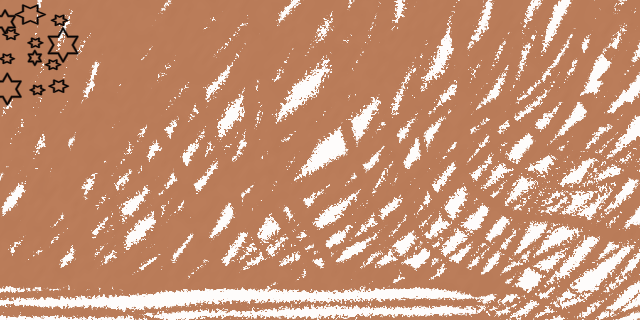
Write a Shadertoy shader that draws this texture.

```glsl
#define CLAY vec3(0.728, 0.485, 0.348)
#define PAPER vec3(0.995, 0.99, 0.985)
#define OUTLINE vec3(0.02, 0.01, 0.01)
#define STROKE_SPACING 0.07
#define GRAIN_SCALE 190.0
#define GRAIN_DEPTH 0.026
#define STAR_LINE 0.0032

float hash(vec2 p) {
    vec3 q = fract(p.xyx * vec3(0.1031, 0.1030, 0.0973));
    q += dot(q, q.yzx + 33.33);
    return fract((q.x + q.y) * q.z);
}

float noise(vec2 p) {
    vec2 i = floor(p), f = fract(p);
    f = f * f * (3.0 - 2.0 * f);
    return mix(mix(hash(i), hash(i + vec2(1, 0)), f.x),
               mix(hash(i + vec2(0, 1)), hash(i + vec2(1, 1)), f.x), f.y);
}

mat2 rotation(float a) {
    return mat2(cos(a), -sin(a), sin(a), cos(a));
}

// Distance to the nearest of many wobbly strokes that run along q.x
float strokes(vec2 q, float spacing, float seed) {
    float row = floor(q.y / spacing), nearest = 1.0;
    for (int k = -1; k <= 1; k++) {
        float id = row + float(k);
        float wobble = noise(vec2(q.x * 3.0 + 40.0, id * 7.0 + seed));
        float center = id + 0.65 * hash(vec2(id + 50.0, seed)) + 0.5 * wobble;
        float halfWidth = 0.010 + 0.014 * hash(vec2(id + 90.0, seed + 5.0));
        nearest = min(nearest, abs(q.y - center * spacing) - halfWidth);
    }
    return nearest;
}

// Signed depth of the bare paper: positive inside the gaps
float bareDepth(vec2 p) {
    vec2 bend = vec2(noise(p * 2.5 + 3.0), noise(p * 2.5 + 17.0)) - 0.5;
    // Diagonals flatten towards the bottom
    vec2 w = vec2(p.x, 1.2 * sqrt(max(p.y, 0.0) + 0.1)) + 0.09 * bend;
    float steep = strokes(rotation(0.95) * w, STROKE_SPACING, 11.0);
    float shallow = strokes(rotation(0.60) * w, STROKE_SPACING, 23.0);
    vec2 fromHub = p + 0.15 * bend - vec2(1.9, 0.78);
    vec2 polar = vec2(atan(fromHub.y, -fromHub.x), length(fromHub));
    float rings = strokes(polar, 0.12, 37.0);
    float openness = smoothstep(-0.5, 0.8, 0.4 * p.x - 0.6 * p.y);
    float cover = mix(0.011, -0.006, openness) + 0.010 * (noise(p * 5.0 + 8.0) - 0.5);
    float diagonal = min(min(steep, shallow), rings) - cover;

    // Long level streaks along the lower edge, below a solid band
    float left = smoothstep(1.65, 1.4, p.x);
    diagonal -= 0.02 * left * smoothstep(0.19, 0.13, p.y);
    float streaks = min(strokes(rotation(0.02) * p, 0.05, 51.0),
                        strokes(rotation(-0.05) * p, 0.09, 67.0));
    streaks -= 0.012 * (noise(p * vec2(4.0, 30.0)) - 0.5);
    return mix(diagonal, streaks, left * smoothstep(0.12, 0.09, p.y));
}

float hexagram(vec2 p, float r) {
    const vec4 k = vec4(-0.5, 0.8660254, 0.5773503, 1.7320508);
    p = abs(p);
    p -= 2.0 * min(dot(k.xy, p), 0.0) * k.xy;
    p -= 2.0 * min(dot(k.yx, p), 0.0) * k.yx;
    p -= vec2(clamp(p.x, r * k.z, r * k.w), r);
    return length(p) * sign(p.y);
}

// Distance to the outlines of a cluster of stars in the top left corner
float starOutlines(vec2 p) {
    float nearest = 1.0;
    for (int i = 0; i < 12; i++) {
        float id = float(i);
        vec2 jitter = vec2(hash(vec2(id, 3.0)), hash(vec2(id, 8.0))) - 0.5;
        vec2 cell = vec2(mod(id, 3.0), floor(id / 3.0));
        vec2 q = p - vec2(0.03, 0.735) - cell * vec2(0.075, 0.072) - 0.04 * jitter;
        float size = hash(vec2(id, 21.0));
        float radius = 0.022 + 0.034 * size * size * size;
        if (hash(vec2(id, 31.0)) > 0.4) q = q.yx * vec2(1.35, 1.0);
        nearest = min(nearest, abs(hexagram(q, 0.5 * radius)));
    }
    return nearest;
}

void mainImage(out vec4 fragColor, in vec2 fragCoord) {
    vec2 p = fragCoord / iResolution.y;
    float pixel = 1.0 / iResolution.y;

    // Chalky grain frays the edge of every stroke
    float grain = 0.6 * noise(p * GRAIN_SCALE) + 0.4 * noise(p * GRAIN_SCALE * 1.9 + 9.0);
    float fray = GRAIN_DEPTH * (0.5 + noise(p * 9.0 + 30.0));
    float bare = bareDepth(p) + (grain - 0.5) * fray;
    float edge = max(0.0025, 0.6 * pixel);
    float paper = smoothstep(-edge, edge, bare);

    vec3 clay = CLAY + 0.012 * (noise(rotation(0.95) * p * vec2(30.0, 60.0)) - 0.5);
    vec3 color = mix(clay, PAPER, paper);

    float line = smoothstep(pixel, -pixel, starOutlines(p) - STAR_LINE);
    fragColor = vec4(mix(color, OUTLINE, line), 1.0);
}
```
